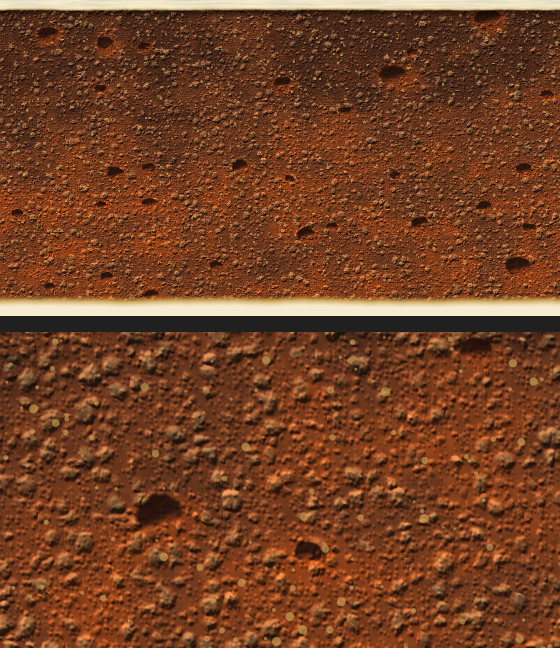
Top: the whole. Bottom: its middle third, enlarged.
Give the GLSL for this texture, as a Shadertoy shader.

```glsl
// Pitted, grainy rust slab lit from above, between two pale strips.

const vec3 SHADOW = vec3(0.10, 0.05, 0.04);
const vec3 UMBER  = vec3(0.30, 0.165, 0.105);
const vec3 BROWN  = vec3(0.45, 0.235, 0.125);
const vec3 RUST   = vec3(0.66, 0.29, 0.10);
const vec3 TAN    = vec3(0.60, 0.43, 0.26);
const vec3 OLIVE  = vec3(0.43, 0.37, 0.24);
const vec3 GOLD   = vec3(0.80, 0.64, 0.33);
const vec3 CREAM  = vec3(0.96, 0.92, 0.81);

const float TOP_EDGE = 0.968;       // lower edge of the crisp upper strip
const float BOTTOM_EDGE = 0.052;    // middle of the blurred lower strip's edge
const float GRAIN_SCALE = 46.0;     // coarse grains per canvas height
const float PIT_SCALE = 5.0;        // pit cells per canvas height
const float PIT_DENSITY = 0.48;
const float RELIEF = 2.3;           // strength of the grain lighting
const vec2 LIGHT_STEP = vec2(-0.0012, 0.0028);

vec2 hash2(vec2 p) {
    vec3 q = fract(p.xyx * vec3(0.1031, 0.1030, 0.0973));
    q += dot(q, q.yzx + 33.33);
    return fract((q.xx + q.yz) * q.zy);
}

// Layered, rotated and folded sines, roughly -1 to 1
float waves(vec2 p) {
    float sum = 0.0, amp = 0.6;
    for (int i = 0; i < 5; i++) {
        p = mat2(0.8, 0.6, -0.6, 0.8) * p * 1.75 + 2.3;
        p += 0.8 * sin(p.yx * 0.7 + float(i));
        sum += amp * sin(p.x) * cos(p.y);
        amp *= 0.65;
    }
    return sum;
}

// Cellular domes: x = height, y = random value of the tallest grain
vec2 grains(vec2 p, float density) {
    vec2 cell = floor(p), best = vec2(0.0);
    for (int j = -1; j <= 1; j++)
    for (int i = -1; i <= 1; i++) {
        vec2 id = cell + vec2(i, j);
        vec2 trait = hash2(id + 17.3);
        float size = mix(0.3, 0.68, trait.x * trait.x);
        vec2 away = p - id - 0.15 - 0.7 * hash2(id);
        float dome = size * (1.0 - smoothstep(0.2, 1.0, length(away) / size));
        if (trait.y < density && dome > best.x) best = vec2(dome, trait.y / density);
    }
    return best;
}

// Coarse, medium and fine grains: x = height, y = tint, z = coarse cover
vec3 surface(vec2 p, float cluster) {
    vec2 q = p + 0.0035 * vec2(waves(p * 38.0), waves(p * 38.0 + 9.0));
    vec2 coarse = grains(q * GRAIN_SCALE, 0.42 + 0.3 * cluster);
    vec2 medium = grains(q * GRAIN_SCALE * 1.9 + 31.0, 0.55 + 0.2 * cluster);
    vec2 fine = grains(p * GRAIN_SCALE * 3.7 + 67.0, 0.7);
    float height = coarse.x + 0.5 * medium.x + 0.3 * fine.x;
    return vec3(height, max(coarse.y, medium.y * 0.7), coarse.x + 0.5 * medium.x);
}

// Scattered hollows: x = shaded floor, y = bare rim, z = whole hollow
vec3 pits(vec2 p) {
    p += 0.007 * vec2(waves(p * 14.0), waves(p * 14.0 + 5.0));
    vec2 cell = floor(p * PIT_SCALE);
    vec3 result = vec3(0.0);
    for (int j = -1; j <= 1; j++)
    for (int i = -1; i <= 1; i++) {
        vec2 id = cell + vec2(i, j);
        vec2 trait = hash2(id + 41.7);
        if (trait.y > PIT_DENSITY) continue;
        vec2 centre = (id + 0.15 + 0.7 * hash2(id + 5.1)) / PIT_SCALE;
        float radius = mix(0.014, 0.042, trait.x * trait.x);
        vec2 away = (p - centre) / radius * vec2(0.85, 1.15);
        float d = length(away);
        float hollow = 1.0 - smoothstep(0.82, 1.08, d);
        float shade = hollow * smoothstep(-0.75, 0.15, away.y - 0.3 * away.x);
        float rim = 1.0 - smoothstep(0.9, 1.9, length(away + vec2(-0.2, 0.3)));
        result = max(result, vec3(shade, rim, hollow));
    }
    return result;
}

vec3 rust(vec2 p) {
    float tone = waves(p * vec2(3.5, 5.0));
    float blotch = waves(p * vec2(11.0, 15.0) + 4.0);
    float cluster = clamp(0.5 + 0.6 * blotch, 0.0, 1.0);
    vec3 pit = pits(p);

    // Ground, darker toward the top
    float warmth = 0.62 - 0.55 * smoothstep(0.3, 1.0, p.y) + 0.22 * tone - 0.2 * blotch;
    vec3 colour = mix(UMBER, BROWN, smoothstep(0.0, 0.45, warmth));
    colour = mix(colour, RUST, 0.85 * smoothstep(0.4, 0.95, warmth));
    colour = mix(colour, RUST * 0.95, 0.6 * pit.y);

    // Grains and their relief
    vec3 grain = surface(p, cluster);
    float slope = grain.x - surface(p + LIGHT_STEP, cluster).x;
    vec3 grit = mix(TAN, OLIVE, smoothstep(0.35, 0.9, grain.y));
    float cover = smoothstep(0.1, 0.5, grain.z) * (1.0 - 0.85 * pit.z);
    colour = mix(colour, grit, cover * (0.42 + 0.2 * cluster));
    colour *= clamp(0.93 + RELIEF * slope, 0.3, 1.65);
    colour *= 1.0 + 0.12 * waves(p * 75.0);

    // Lichen, pale specks and hollows
    float lichen = smoothstep(0.35, 0.6, grains(p * 7.0 + 3.0, 0.1).x);
    colour = mix(colour, GOLD * vec3(0.85, 0.8, 0.4), 0.6 * lichen * cover);
    float speck = smoothstep(0.12, 0.35, grains(p * 95.0 + 11.0, 0.07).x);
    colour = mix(colour, GOLD, 0.65 * speck * (1.0 - pit.z));
    return mix(colour, SHADOW, 0.86 * pit.x);
}

void mainImage(out vec4 fragColor, in vec2 fragCoord) {
    vec2 p = fragCoord / iResolution.y;
    float pixel = 1.0 / iResolution.y;
    vec3 colour = rust(p);

    // Crisp upper strip with a dark lip and faint streaks
    float top = p.y - TOP_EDGE - 0.002 * waves(vec2(p.x * 12.0, 1.0));
    colour *= 1.0 - 0.45 * smoothstep(-0.03, 0.0, top);
    float streak = 0.5 + 0.5 * waves(vec2(p.x * 9.0, p.y * 160.0));
    vec3 strip = mix(GOLD, CREAM, smoothstep(-0.001, 0.009, top));
    strip *= 0.92 + 0.1 * streak;
    colour = mix(colour, strip, smoothstep(-pixel, pixel, top));

    // Blurred lower strip
    float low = p.y - BOTTOM_EDGE - 0.004 * waves(vec2(p.x * 5.0, 7.0));
    colour = mix(colour, GOLD, 1.0 - smoothstep(-0.008, 0.014, low));
    colour = mix(colour, CREAM, 1.0 - smoothstep(-0.024, 0.002, low));

    fragColor = vec4(clamp(colour, 0.0, 1.0), 1.0);
}
```
